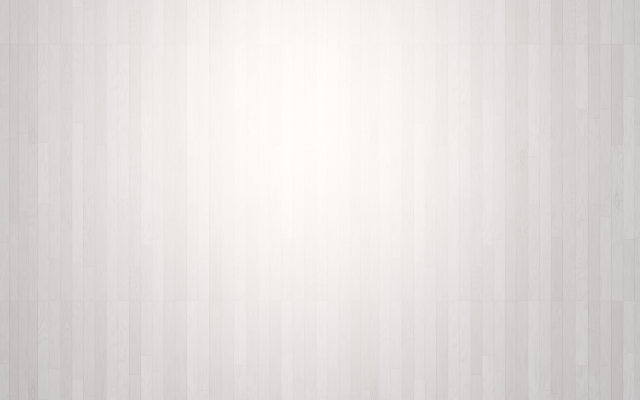
Give the GLSL for this texture, as a Shadertoy shader.

```glsl
// Pale wooden floor of narrow upright planks under a soft oval light.
// A repeating tile of thirty planks carries tones, joints, grain and knots;
// the light sets the base colour and washes out the wood near its centre.

#define TILE_SIZE vec2(0.854, 0.6417)
#define TILE_ORIGIN vec2(0.094, 0.1104)
#define LIGHT_CENTER vec2(0.76, 0.69)
#define LIGHT_RADIUS 0.68
#define LIT_COLOR vec3(0.995, 0.985, 0.972)
#define SHADE_COLOR vec3(0.745, 0.735, 0.737)
#define TONE_DEPTH 0.032
#define GRAIN_DEPTH 0.032
#define SEAM_DEPTH 0.030
#define WASHOUT 0.76

const int PLANKS = 30;
const float plankTone[PLANKS] = float[PLANKS](
    0.6, 0.4, -0.6, 0.7, 0.4, -0.6, 0.3, 0.2, -0.6, 0.4,
    0.4, -0.5, -0.7, 0.4, 0.3, -0.8, 0.0, 0.4, -0.5, 0.1,
    -0.2, 0.5, 0.3, -0.5, 0.4, 0.3, -0.4, -0.9, -0.5, -0.6);

// Knots as plank number and height down the tile
const vec2 knots[3] = vec2[3](vec2(29.0, 0.36), vec2(12.0, 0.44), vec2(20.0, 0.61));

float hash(vec2 p) {
    vec3 q = fract(vec3(p.xyx) * 0.1031);
    q += dot(q, q.yzx + 33.33);
    return fract((q.x + q.y) * q.z);
}

float noise(vec2 p) {
    vec2 cell = floor(p), f = fract(p);
    f = f * f * (3.0 - 2.0 * f);
    return mix(mix(hash(cell), hash(cell + vec2(1, 0)), f.x),
               mix(hash(cell + vec2(0, 1)), hash(cell + vec2(1, 1)), f.x), f.y);
}

// Position across the tile counted in planks, whose widths vary by group
float plankCoord(float t) {
    if (t < 0.5366) return t / 0.5366 * 16.0;
    if (t < 0.6122) return 16.0 + (t - 0.5366) / 0.0756 * 2.0;
    if (t < 0.9171) return 18.0 + (t - 0.6122) / 0.3049 * 9.0;
    return 27.0 + (t - 0.9171) / 0.0829 * 3.0;
}

// Fine streaks and curved contours along one board
float grain(vec2 p, float seed) {
    vec2 shift = vec2(seed * 37.0, seed * 91.0);
    float streaks = noise(p * vec2(6.0, 1.1) + shift) - 0.5;
    float fibres = noise(p * vec2(13.0, 2.5) + shift + 17.0) - 0.5;
    float field = noise(p * vec2(1.6, 0.30) + shift + 53.0);
    float contours = pow(0.5 + 0.5 * cos(field * 42.0), 4.0);
    float patches = smoothstep(0.35, 0.75, noise(p * vec2(0.7, 0.25) + shift + 71.0));
    return 0.55 * streaks + 0.35 * fibres - 0.65 * patches * (contours - 0.25);
}

// Dark pointed rings around each knot
float knotRings(float plank, vec2 p, float rows) {
    float rings = 0.0;
    for (int i = 0; i < 3; i++) {
        vec2 d = vec2((p.x - 0.5) * 2.2, (p.y - knots[i].y * rows) * 0.75);
        float r = mix(length(d), abs(d.x) + abs(d.y), 0.5);
        float here = 1.0 - step(0.5, abs(plank - knots[i].x));
        rings += here * exp(-r * r * 1.1) * (0.55 + 0.45 * cos(r * 13.0));
    }
    return rings;
}

void mainImage(out vec4 fragColor, in vec2 fragCoord) {
    vec2 uv = fragCoord / iResolution.y;
    float pixel = 1.0 / iResolution.y;

    // Tile and plank coordinates, running down from the top
    vec2 tile = fract((vec2(uv.x, 1.0 - uv.y) - TILE_ORIGIN) / TILE_SIZE);
    float across = plankCoord(tile.x);
    float plank = min(floor(across), float(PLANKS - 1));
    float plankWidth = TILE_SIZE.x / float(PLANKS);
    float rows = TILE_SIZE.y / plankWidth;
    vec2 p = vec2(across - plank, tile.y * rows);

    // Two staggered joints divide each column into three boards
    float joint1 = 0.20 + 0.25 * hash(vec2(plank, 3.0));
    float joint2 = 0.58 + 0.30 * hash(vec2(plank, 8.0));
    float board = step(joint1, tile.y) + step(joint2, tile.y);
    float seed = hash(vec2(plank + 5.0, board + 11.0));
    float tone = plankTone[int(plank)] * 0.75 + (seed - 0.5) * 0.9;

    // Seams between planks and at board ends
    float sideGap = min(p.x, 1.0 - p.x) * plankWidth;
    float endGap = min(min(tile.y, 1.0 - tile.y),
                       min(abs(tile.y - joint1), abs(tile.y - joint2))) * TILE_SIZE.y;
    float seamWidth = max(0.0022, pixel);
    float seam = max(1.0 - smoothstep(0.0, seamWidth, sideGap),
                     0.6 * (1.0 - smoothstep(0.0, seamWidth, endGap)));

    // Oval light, a little taller than wide
    float r = length((uv - LIGHT_CENTER) * vec2(1.0, 0.85)) / LIGHT_RADIUS;
    float light = exp(-pow(r, 2.2));
    vec3 color = mix(SHADE_COLOR, LIT_COLOR, light);

    // Wood detail, fading into the light
    float wood = TONE_DEPTH * tone + GRAIN_DEPTH * grain(p, seed)
               - SEAM_DEPTH * seam - 0.05 * knotRings(plank, p, rows);
    vec3 warmth = mix(vec3(1.0), vec3(0.9, 1.0, 1.12), step(tone, 0.0));
    color += wood * warmth * (1.0 - WASHOUT * light);

    fragColor = vec4(clamp(color, 0.0, 1.0), 1.0);
}
```
